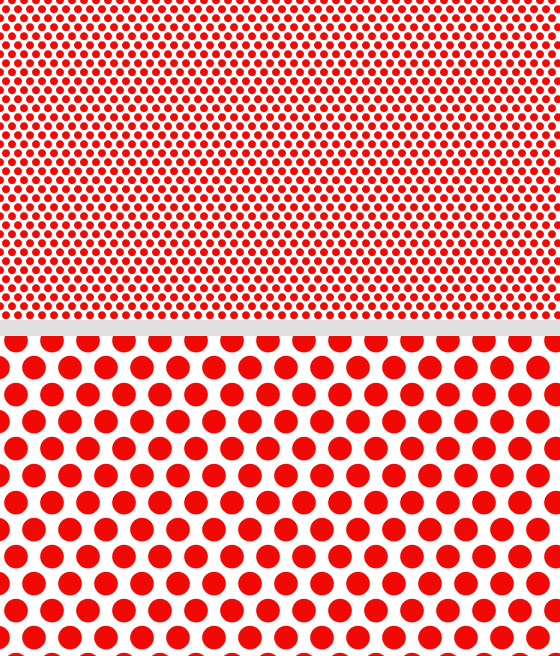
Top: the whole. Bottom: its middle third, enlarged.
Write a Shadertoy shader that draws this pattern.

```glsl
// Staggered rows of red polka dots on a white ground.

// Signed distance to the nearest dot edge; p is in units of the dot pitch.
float dotGrid(vec2 p, float rowHeight, float radius) {
    float row = round(p.y / rowHeight);
    // Every other row slides sideways by half a pitch
    float x = fract(p.x + 0.5 * mod(row, 2.0)) - 0.5;
    return length(vec2(x, p.y - row * rowHeight)) - radius;
}

void mainImage(out vec4 fragColor, in vec2 fragCoord) {
    // Just under 47 dots span the width
    float pixel = 46.667 / iResolution.x;
    vec2 p = fragCoord * pixel - vec2(0.0, 0.4);

    // Edge smoothed over one pixel
    float d = dotGrid(p, 0.75, 0.328);
    float ink = clamp(0.5 - d / pixel, 0.0, 1.0);

    vec3 ground = vec3(1.0, 0.995, 0.995);
    vec3 red = vec3(0.945, 0.035, 0.02);
    fragColor = vec4(mix(ground, red, ink), 1.0);
}
```
